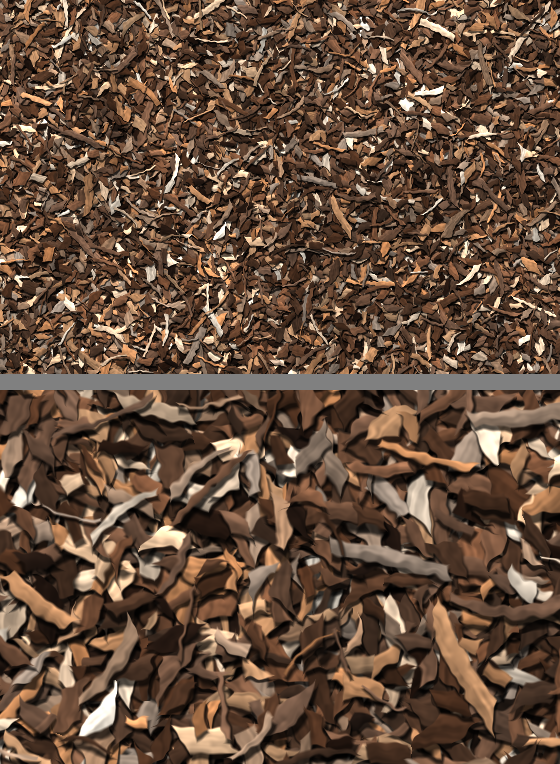
Top, the full canvas; bottom, a detail of the centre.
This texture is drawn by a WebGL 1 fragment shader. Its source:

```glsl
precision highp float;
uniform vec2 u_resolution;

#define EDGE_SOFTNESS 0.0014
#define SHADOW_SHIFT vec2(-0.0015, 0.0050)
#define SHADOW_DEPTH 0.70
#define EDGE_WOBBLE 0.005
#define FIBRE_CONTRAST 0.55
#define BEVEL 0.20
#define BRIGHTNESS 1.06

const float PI = 3.14159;
const vec3 SOIL = vec3(0.12, 0.08, 0.06);
const vec3 BARK = vec3(0.27, 0.19, 0.14);
const vec3 BROWN = vec3(0.42, 0.31, 0.24);
const vec3 GREY = vec3(0.57, 0.49, 0.42);
const vec3 TAN = vec3(0.67, 0.51, 0.37);
const vec3 PALE = vec3(0.86, 0.79, 0.70);

vec4 hash4(vec2 p) {
  vec4 h = fract(p.xyxy * vec4(0.1031, 0.1030, 0.0973, 0.1099));
  h += dot(h, h.wzxy + 33.33);
  return fract((h.xxyz + h.yzzw) * h.zywx);
}

// Smooth value noise, two independent channels
vec2 noise2(vec2 p) {
  vec2 i = floor(p), f = fract(p);
  f = f * f * (3.0 - 2.0 * f);
  vec2 low = mix(hash4(i).xy, hash4(i + vec2(1.0, 0.0)).xy, f.x);
  vec2 high = mix(hash4(i + vec2(0.0, 1.0)).xy, hash4(i + 1.0).xy, f.x);
  return mix(low, high, f.y);
}

vec3 woodColour(float pick) {
  vec3 c = mix(SOIL, BARK, step(0.06, pick));
  c = mix(c, BROWN, step(0.36, pick));
  c = mix(c, GREY, step(0.66, pick));
  c = mix(c, TAN, step(0.78, pick));
  return mix(c, PALE, step(0.91, pick));
}

// Bent, tapered quad with slanted ends
float chipDistance(vec2 uv, vec2 extent, vec2 shape) {
  uv.y += shape.x * 0.25 * uv.x * uv.x / extent.x;
  uv.x += shape.y * 1.4 * uv.y;
  float width = extent.y * (1.0 - 0.45 * shape.x * uv.x / extent.x);
  return max(abs(uv.x) - extent.x, abs(uv.y) - width);
}

// One layer of chips, each casting a shadow on those below
void scatter(inout vec3 col, vec2 p, float cell, float density,
             float slimness, float paleness, float seed) {
  p += (noise2(p * 115.0 + seed * 7.0) - 0.5) * EDGE_WOBBLE;
  vec2 home = floor(p / cell);
  for (int j = -1; j <= 1; j++) {
    for (int i = -1; i <= 1; i++) {
      vec2 id = home + vec2(float(i), float(j));
      vec4 place = hash4(id + seed * 37.3);
      if (place.x > density) continue;
      vec4 form = hash4(id + seed * 37.3 + 211.7);
      vec4 look = hash4(id + seed * 37.3 + 517.1);

      vec2 q = p - (id + 0.1 + 0.8 * place.yz) * cell;
      vec2 axis = vec2(cos(PI * place.w), sin(PI * place.w));
      mat2 toChip = mat2(axis.x, -axis.y, axis.y, axis.x);
      vec2 uv = toChip * q;
      float len = cell * mix(0.38, 0.92, form.x);
      vec2 extent = len * vec2(1.0, slimness * mix(0.55, 1.5, form.y));
      vec2 shape = 2.0 * form.zw - 1.0;

      vec2 shift = toChip * SHADOW_SHIFT * mix(0.6, 1.2, look.w);
      float shadowDist = chipDistance(uv + shift, extent, shape);
      float shadow = smoothstep(0.0025, -0.0015, shadowDist);
      col *= 1.0 - SHADOW_DEPTH * shadow;

      float d = chipDistance(uv, extent, shape);
      if (d > EDGE_SOFTNESS) continue;
      vec2 grain = noise2(uv * vec2(35.0, 330.0) + look.xy * 90.0);
      float mottle = noise2(p * 170.0 + look.zw * 50.0).x;
      float light = mix(0.80, 1.18, look.y);
      light *= 1.0 + FIBRE_CONTRAST * (0.6 * grain.x + 0.4 * mottle - 0.5);
      light *= 1.0 + BEVEL * clamp(uv.y / extent.y, -1.0, 1.0) * axis.x;
      vec3 tint = mix(vec3(1.10, 0.97, 0.85), vec3(0.96, 1.0, 1.05), look.z);
      vec3 wood = woodColour(mix(look.x, 1.0, paleness)) * tint * light;
      col = mix(col, wood, smoothstep(EDGE_SOFTNESS, -EDGE_SOFTNESS, d));
    }
  }
}

void main() {
  vec2 p = gl_FragCoord.xy / u_resolution.y;
  vec3 col = SOIL * (0.5 + noise2(p * 120.0).x);

  // Crumbs and short slivers, interleaved
  for (int k = 0; k < 3; k++) {
    float n = float(k);
    scatter(col, p, 0.040 - 0.006 * n, 0.80, 0.42, 0.0, 1.0 + n);
    scatter(col, p, 0.050 - 0.004 * n, 0.55, 0.15, 0.12, 5.0 + n);
  }
  scatter(col, p, 0.021, 0.50, 0.50, 0.0, 9.0);

  // Long splinters, loose crumbs, bright chips and needles
  scatter(col, p, 0.105, 0.32, 0.075, 0.45, 10.0);
  scatter(col, p, 0.024, 0.28, 0.45, 0.0, 11.0);
  scatter(col, p, 0.062, 0.24, 0.15, 0.50, 12.0);
  scatter(col, p, 0.052, 0.30, 0.065, 0.30, 13.0);

  // Broad patches of damp and dry mulch
  float patches = noise2(p * 7.0 + 3.0).x;
  col *= BRIGHTNESS * mix(0.85, 1.15, patches);
  gl_FragColor = vec4(clamp(col, 0.0, 1.0), 1.0);
}
```
